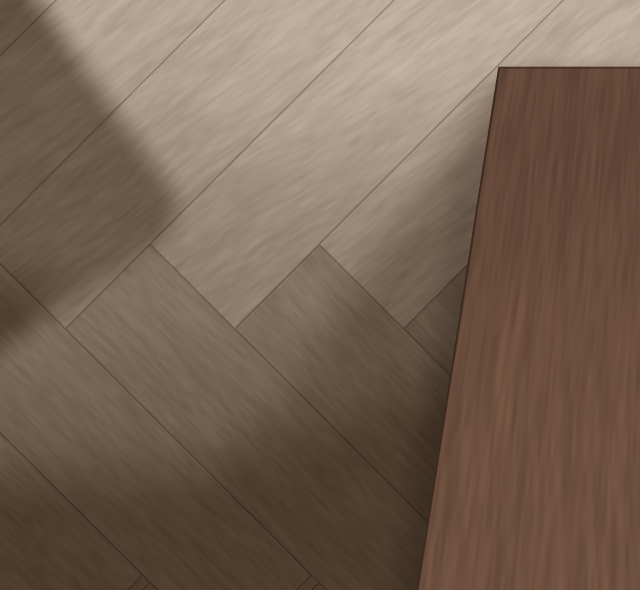
This texture is drawn by a WebGL 1 fragment shader. Its source:

```glsl
precision highp float;

uniform vec2 u_resolution;

// Floor layout, in canvas heights with y pointing down
const float PLANK = 0.2867;
const vec2 UPPER_PEAK = vec2(0.2542, 0.4138);
const vec2 LOWER_PEAK = vec2(0.2416, 0.9746);
const float SEAM_WIDTH = 0.0003;
const float SEAM_DEPTH = 0.23;

// Fibre lean away from the plank direction
const float RISING_LEAN = 0.15;
const float FALLING_LEAN = -0.02;

// Board layout
const vec2 BOARD_CORNER = vec2(0.8446, 0.113);
const float BOARD_SLANT = 0.1565;
const float BOARD_RIM = 0.0035;

// Colours
const vec3 FLOOR_DARK = vec3(0.255, 0.185, 0.128);
const vec3 FLOOR_LIGHT = vec3(0.760, 0.690, 0.625);
const vec3 BOARD_TOP = vec3(0.385, 0.278, 0.220);
const vec3 BOARD_BOTTOM = vec3(0.428, 0.312, 0.246);
const vec3 RIM_COLOR = vec3(0.215, 0.135, 0.095);

float hash(vec2 p) {
  vec3 h = fract(vec3(p.xyx) * 0.1031);
  h += dot(h, h.yzx + 33.33);
  return fract((h.x + h.y) * h.z);
}

float noise(vec2 p) {
  vec2 i = floor(p), f = fract(p);
  f = f * f * (3.0 - 2.0 * f);
  return mix(mix(hash(i), hash(i + vec2(1.0, 0.0)), f.x),
             mix(hash(i + vec2(0.0, 1.0)), hash(i + 1.0), f.x), f.y);
}

// Signed wood grain: c.x runs across the fibres, c.y along them
float grain(vec2 c, float broadness) {
  c.x += 0.012 * (noise(c * vec2(9.0, 6.0)) - 0.5);
  float broad = noise(c * vec2(30.0, 4.0)) - 0.5;
  float fibre = noise(c * vec2(105.0, 16.0) + 17.0) - 0.5;
  float fine = noise(c * vec2(210.0, 38.0) + 41.0) - 0.5;
  return broadness * broad + 0.38 * fibre + 0.50 * fine;
}

// Distance to the nearest multiple of the plank width
float repeatDist(float x) {
  return abs(mod(x + 0.5 * PLANK, PLANK) - 0.5 * PLANK);
}

float zigzag(float x, vec2 peak) {
  return peak.y + repeatDist(x - peak.x);
}

// Light falling on the floor, 0 dark to 1 bright
float floorLight(vec2 q, bool upper) {
  float light = upper
    ? mix(0.97, 0.62, smoothstep(0.0, 0.52, q.y)) - 0.07 * smoothstep(0.6, 0.0, q.x)
    : mix(0.50, 0.36, smoothstep(0.45, 0.75, q.y));

  // Slanted shadow beside the board, starting below its top edge
  float beside = dot(q - vec2(0.825, 0.127), vec2(0.814, 0.581));
  float besideMask = smoothstep(-0.03, 0.09, beside) * smoothstep(0.09, 0.16, q.y);
  light = mix(light, upper ? 0.39 : 0.27, besideMask);

  // Rounded shadow on the left
  vec2 sides = vec2(dot(q - vec2(0.064, 0.0), vec2(0.82, -0.571)),
                    dot(q - vec2(0.0, 0.592), vec2(0.56, 0.83)));
  const float radius = 0.07;
  vec2 inner = sides + radius;
  float edge = length(max(inner, 0.0)) + min(max(inner.x, inner.y), 0.0) - radius;
  float shade = 0.33 - 0.06 * smoothstep(0.15, 0.0, q.y)
    - 0.22 * smoothstep(0.38, 0.56, q.y) * smoothstep(0.19, 0.0, q.x);
  light = mix(shade, light, smoothstep(-0.035, 0.035, edge));

  // Darkness rising toward the lower right
  float horizon = 0.805 - 0.36 * max(q.x - 0.34, 0.0);
  float low = smoothstep(-0.10, 0.08, q.y - horizon);
  return mix(light, 0.08, low * (upper ? 0.0 : 0.93));
}

vec3 floorColor(vec2 q, float px) {
  float rising = q.x + q.y - UPPER_PEAK.x - UPPER_PEAK.y;
  float falling = q.y - q.x - UPPER_PEAK.y + UPPER_PEAK.x;
  float upperGap = q.y - zigzag(q.x, UPPER_PEAK);
  float lowerGap = q.y - zigzag(q.x, LOWER_PEAK);
  bool upper = upperGap < 0.0;
  bool risingPlank = upper || lowerGap > 0.0;

  // Plank coordinates and slight differences between planks
  vec2 c = risingPlank ? vec2(rising, falling) : vec2(falling, rising);
  float id = floor(c.x / PLANK);
  float tone = hash(vec2(id + 20.0, upper ? 3.0 : 8.0)) - 0.5;
  vec2 fibre = c * 0.7071;
  fibre.x += fibre.y * ((risingPlank ? RISING_LEAN : FALLING_LEAN) + 0.06 * tone);
  fibre += vec2(id * 3.7 + 40.0, 20.0);

  float light = floorLight(q, upper) + 0.03 * tone;
  float mottle = noise(fibre * vec2(26.0, 11.0) + 9.0) - 0.5;
  light += (grain(fibre, 0.26) + 0.16 * mottle) * (0.09 + 0.11 * light);

  // Seams between planks and along both zigzags
  float seam = min(repeatDist(c.x), min(abs(upperGap), abs(lowerGap))) * 0.7071;
  float line = 1.0 - smoothstep(SEAM_WIDTH, SEAM_WIDTH + 1.2 * px, seam);
  return mix(FLOOR_DARK, FLOOR_LIGHT, light) * (1.0 - SEAM_DEPTH * line);
}

vec3 boardColor(vec2 q, float inset) {
  float slant = mix(BOARD_SLANT, 0.025, clamp(inset / 0.40, 0.0, 1.0));
  vec2 c = vec2(q.x + slant * (q.y - BOARD_CORNER.y), q.y);
  c.x += 0.012 * (noise(c * vec2(6.0, 3.5) + 5.0) - 0.5);
  float wood = grain(c * vec2(1.15, 0.45) + 60.0, 0.16);
  vec3 color = mix(BOARD_TOP, BOARD_BOTTOM, smoothstep(0.1, 0.85, q.y));
  return color * (1.0 + 0.27 * wood);
}

void main() {
  float px = 1.0 / u_resolution.y;
  vec2 q = vec2(gl_FragCoord.x, u_resolution.y - gl_FragCoord.y) * px;
  vec3 color = floorColor(q, px);

  // Contact shadow, then the board with its dark rim
  float inset = q.x - BOARD_CORNER.x + BOARD_SLANT * (q.y - BOARD_CORNER.y);
  float depth = q.y - BOARD_CORNER.y;
  float contact = smoothstep(-0.07, 0.0, inset) * smoothstep(-0.02, 0.5, depth);
  color *= 1.0 - 0.20 * contact;
  float inside = min(inset, depth);
  float rim = 1.0 - smoothstep(BOARD_RIM - px, BOARD_RIM + px, inside);
  vec3 board = mix(boardColor(q, inset), RIM_COLOR, rim * (depth < BOARD_RIM ? 0.6 : 0.85));
  color = mix(color, board, smoothstep(-0.6 * px, 0.6 * px, inside));

  gl_FragColor = vec4(color, 1.0);
}
```
